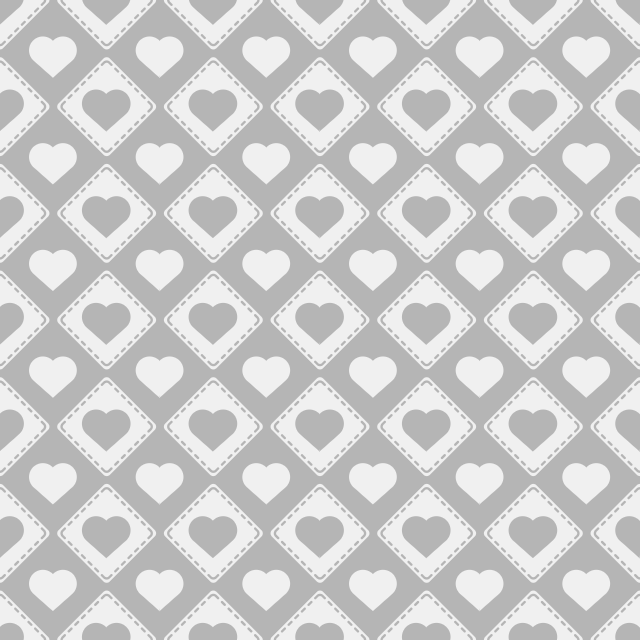
Reproduce this pattern procedurally as a Shadertoy shader.

```glsl
const float REPEATS = 6.0;
const vec3 GREY = vec3(0.71);
const vec3 PALE = vec3(0.94);

// Lengths below are fractions of one repeat.
const float PATCH_HALF = 0.340;
const float PATCH_RADIUS = 0.042;
const float SEAM_HALF = 0.309;
const float SEAM_RADIUS = 0.035;
const float THREAD_HALF = 0.011;
const float STITCH_PERIOD = 0.088;
const float STITCH_HALF = 0.029;
const float CORNER_STITCH = 3.0;

float roundedSquare(vec2 p, float halfSide, float radius) {
    vec2 d = abs(p) - halfSide + radius;
    return length(max(d, 0.0)) + min(max(d.x, d.y), 0.0) - radius;
}

// Mirrored hull of a lobe circle and the bottom tip.
float heart(vec2 p, vec2 lobe, float radius, float tipY) {
    vec2 tip = vec2(0.0, tipY);
    vec2 axis = lobe - tip;
    float len = length(axis);
    axis /= len;
    vec2 q = vec2(abs(p.x), p.y) - tip;
    q = vec2(abs(q.x * axis.y - q.y * axis.x), dot(q, axis));

    float s = radius / len;
    float c = sqrt(1.0 - s * s);
    float along = dot(q, vec2(s, c));
    if (along < 0.0) return length(q);
    if (along > c * len) return length(q - vec2(0.0, len)) - radius;
    return dot(q, vec2(c, -s));
}

// Dashes along each side, with one solid stitch around every corner.
float stitches(vec2 p) {
    float across = roundedSquare(p, SEAM_HALF, SEAM_RADIUS);
    float side = min(abs(p.x), abs(p.y));
    float index = min(floor(side / STITCH_PERIOD + 0.5), CORNER_STITCH);
    float offset = side - index * STITCH_PERIOD;
    if (index == CORNER_STITCH) offset = min(offset, 0.0);
    float beyond = max(abs(offset) - STITCH_HALF + THREAD_HALF, 0.0);
    return length(vec2(across, beyond)) - THREAD_HALF;
}

float coverage(float dist, float pixel) {
    return clamp(0.5 - dist / pixel, 0.0, 1.0);
}

void mainImage(out vec4 fragColor, in vec2 fragCoord) {
    vec2 grid = fragCoord / iResolution.xy * REPEATS;
    float pixel = REPEATS / min(iResolution.x, iResolution.y);

    // Patches sit on grid corners, pale hearts in cell centres.
    vec2 patchPos = fract(grid + 0.5) - 0.5;
    vec2 cellPos = fract(grid) - 0.5;
    vec2 diagonal = vec2(patchPos.x + patchPos.y, patchPos.y - patchPos.x) * sqrt(0.5);

    vec2 heartShift = vec2(-0.004, 0.0);
    vec2 lobe = vec2(0.094, 0.028);
    float greyHeart = heart(patchPos - heartShift, lobe * 1.02, 0.132, -0.233);
    float paleHeart = heart(cellPos - heartShift, lobe, 0.130, -0.229);
    float square = roundedSquare(diagonal, PATCH_HALF, PATCH_RADIUS);

    // Layers from back to front.
    vec3 color = mix(GREY, PALE, coverage(min(square, paleHeart), pixel));
    color = mix(color, GREY, coverage(min(stitches(diagonal), greyHeart), pixel));
    fragColor = vec4(color, 1.0);
}
```
